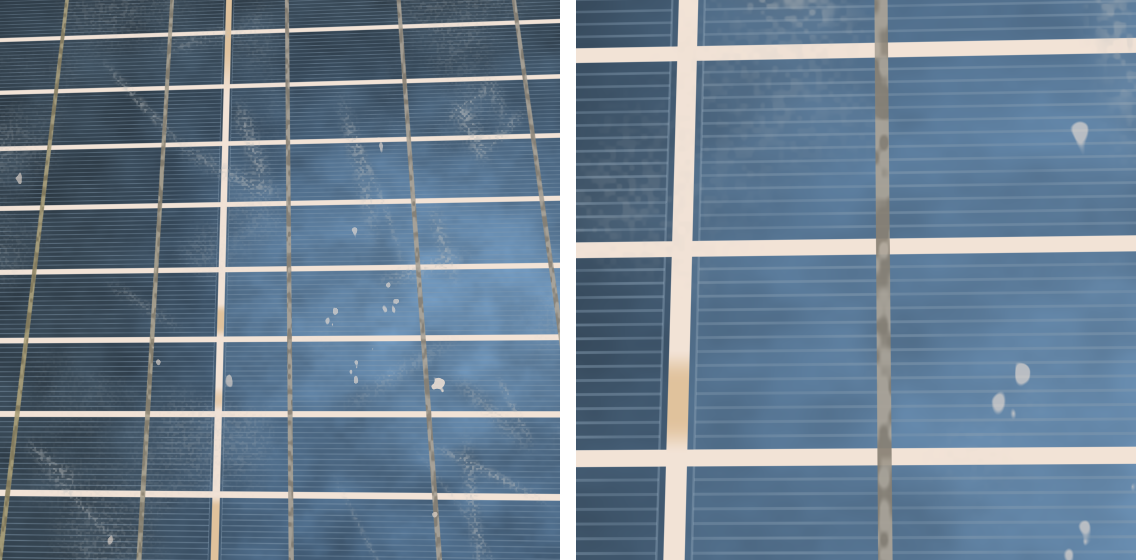
Left: the whole. Right: its middle third, enlarged.
This pattern is drawn by a WebGL 2 fragment shader. Its source:

```glsl
#version 300 es
precision highp float;
// A worn solar panel seen at a slight slant: blue cells parted by pale gaps,
// crossed by tarnished busbars and fine contact fingers. A projective map gives
// the grid coordinates; value noise and hashed strokes add glare, dust and chips.
uniform vec2 u_resolution;
out vec4 fragColor;

const vec3 DARK_CELL = vec3(0.205, 0.265, 0.315);
const vec3 BLUE_CELL = vec3(0.265, 0.370, 0.475);
const vec3 GLARE = vec3(0.405, 0.545, 0.680);
const vec3 FINGER = vec3(0.52, 0.61, 0.69);
const vec3 GAP = vec3(0.95, 0.89, 0.84);
const vec3 RUST = vec3(0.84, 0.69, 0.49);
const vec3 BUSBAR = vec3(0.67, 0.64, 0.59);
const vec3 TARNISH = vec3(0.46, 0.43, 0.38);
const vec3 DUST = vec3(0.73, 0.74, 0.74);
const float CELL_WIDTH = 3.06;   // three busbar pitches plus the gap
const float FINGERS_PER_ROW = 15.0;

float hash(vec2 p) {
  return fract(sin(dot(p, vec2(127.1, 311.7))) * 43758.5);
}

float noise(vec2 p) {
  vec2 i = floor(p), f = fract(p);
  f = f * f * (3.0 - 2.0 * f);
  return mix(mix(hash(i), hash(i + vec2(1, 0)), f.x),
             mix(hash(i + vec2(0, 1)), hash(i + vec2(1, 1)), f.x), f.y);
}

float fbm(vec2 p) {
  float sum = 0.0, weight = 0.5;
  for (int i = 0; i < 4; i++) {
    sum += weight * noise(p);
    p = p * 2.03 + 17.0;
    weight *= 0.5;
  }
  return sum;
}

// Smooth line of the given half width around distance zero.
float band(float dist, float halfWidth, float soft) {
  return 1.0 - smoothstep(halfWidth - soft, halfWidth + soft, dist);
}

// Canvas position (y down) to busbar pitches across and rows down.
vec2 panelCoords(vec2 p) {
  float dx = p.x - (0.409 - 0.026 * p.y);
  float dy = p.y - 0.0547 - (p.x - 0.508) * (0.051 * p.y - 0.037);
  return vec2(dx / (0.1934 + 0.0631 * p.y + 0.015 * dx),
              dy / (0.0936 + 0.03 * dy));
}

// Soft curved stroke starting at the origin of p.
float stroke(vec2 p, float angle, float len, float bend, float width) {
  float c = cos(angle), s = sin(angle);
  vec2 q = vec2(c * p.x + s * p.y, c * p.y - s * p.x);
  float across = (q.y - bend * q.x * (len - q.x)) / width;
  float along = smoothstep(0.0, 0.3 * len, q.x) * (1.0 - smoothstep(0.6 * len, len, q.x));
  return exp(-across * across) * along;
}

float scratches(vec2 p) {
  float sum = 0.0;
  for (int i = 0; i < 22; i++) {
    float id = float(i);
    vec2 start = vec2(hash(vec2(id, 1.0)), hash(vec2(id, 2.0))) * vec2(0.95, 0.85);
    float angle = mix(0.35, 1.5, hash(vec2(id, 3.0))) * (mod(id, 5.0) < 1.0 ? -0.5 : 1.0);
    float len = mix(0.12, 0.38, hash(vec2(id, 4.0)));
    float width = mix(0.004, 0.014, hash(vec2(id, 5.0)));
    sum += stroke(p - start, angle, len, hash(vec2(id, 6.0)) - 0.5, width)
         * mix(0.35, 1.0, hash(vec2(id, 7.0)));
  }
  return min(sum, 1.0);
}

// Ragged flakes, clustered right of the centre, and one larger chip.
float chips(vec2 p, float soft) {
  float ragged = 0.012 * (noise(p * 110.0) - 0.5);
  float cover = band(length(p - vec2(0.785, 0.685)) + ragged, 0.011, soft);
  for (int i = 0; i < 20; i++) {
    float id = float(i);
    vec2 r = vec2(hash(vec2(id, 11.0)), hash(vec2(id, 12.0)));
    vec2 center = i < 12 ? vec2(0.57, 0.48) + r * vec2(0.15, 0.2) : r;
    float size = mix(0.002, 0.006, hash(vec2(id, 13.0)));
    cover = max(cover, 0.7 * band(length((p - center) * vec2(1.3, 0.7)) + ragged, size, soft));
  }
  return cover;
}

void main() {
  vec2 p = gl_FragCoord.xy / u_resolution;
  p.y = 1.0 - p.y;
  vec2 grid = panelCoords(p);
  vec2 soft = 0.75 * fwidth(grid);
  float across = mod(grid.x, CELL_WIDTH);
  float gapDist = min(across, CELL_WIDTH - across);
  float busDist = abs(fract(across - 0.03) - 0.5);
  float rowDist = abs(grid.y - round(grid.y));

  // Cell colour: blue to the right, glare at the middle right, mottled.
  vec2 fromGlare = (p - vec2(0.84, 0.57)) / vec2(0.44, 0.29);
  float glare = exp(-dot(fromGlare, fromGlare)) * step(0.0, grid.x);
  float blue = smoothstep(0.1, 0.55, p.x) * smoothstep(-0.05, 0.4, p.y);
  float mottle = fbm(p * vec2(13.0, 17.0)) - 0.47;
  float rowTone = hash(vec2(floor(grid.y), floor(grid.x / CELL_WIDTH))) - 0.5;
  vec3 color = mix(DARK_CELL, BLUE_CELL, blue);
  color = mix(color, GLARE, min(glare * 1.1, 1.0));
  color *= 1.0 + 0.45 * mottle + 0.10 * rowTone;

  // Fine fingers, ending at a thin edge line beside the gap.
  float finger = abs(fract(grid.y * FINGERS_PER_ROW) - 0.5);
  float fingerMask = band(finger, 0.10, soft.y * FINGERS_PER_ROW) * step(0.045, gapDist);
  color = mix(color, FINGER, fingerMask * (0.30 + 0.25 * noise(p * 30.0)));
  color = mix(color, FINGER, 0.5 * band(abs(gapDist - 0.045), 0.003, soft.x));

  // Gaps between cells, stained in places along the upright one.
  float upright = band(gapDist, 0.027, soft.x);
  float rust = max(1.0 - smoothstep(0.08, 0.18, p.y), smoothstep(0.6, 0.8, noise(vec2(3.0, p.y * 14.0))));
  color = mix(color, GAP, band(rowDist, 0.039, soft.y));
  color = mix(color, mix(GAP, RUST, 0.65 * rust), upright);

  // Tarnished busbars, yellower at the left.
  float tarnish = smoothstep(0.3, 0.75, noise(p * vec2(180.0, 110.0)));
  vec3 metal = mix(BUSBAR, TARNISH, 0.65 * tarnish) * mix(vec3(1.0, 0.98, 0.80), vec3(1.0), smoothstep(0.0, 0.4, p.x));
  color = mix(color, metal, 0.92 * band(busDist, 0.018, soft.x));

  // Grainy scratches, a thin dust film and flakes.
  float grain = smoothstep(0.35, 0.85, noise(p * 270.0));
  float film = smoothstep(0.45, 0.8, fbm(p * 5.0 + 9.0));
  color = mix(color, DUST, scratches(p) * (0.10 + 0.42 * grain) + film * (0.06 + 0.16 * grain));
  color = mix(color, GAP, 0.85 * chips(p, 0.0015));
  fragColor = vec4(color, 1.0);
}
```
